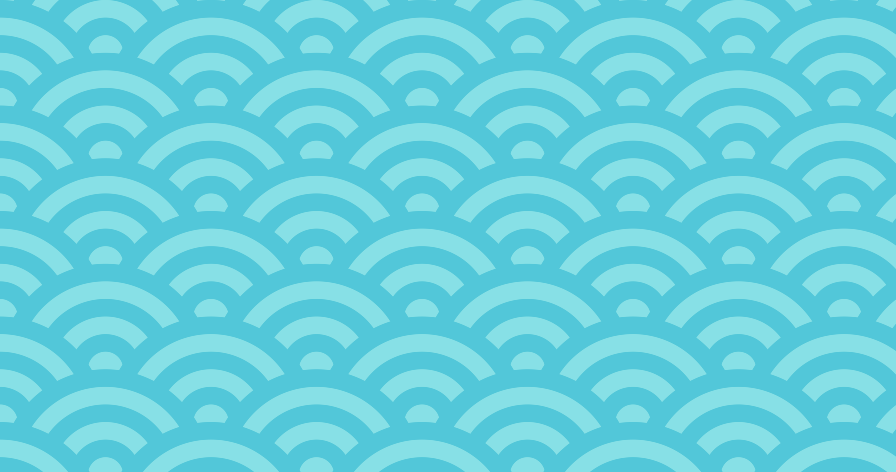
Write a Shadertoy shader that draws this pattern.

```glsl
// Overlapping wave scales: rows of discs with concentric bands, each row
// shifted half a period and painted over the row above it.
// A short loop composites only the few rows that can reach a point.

const float PERIOD = 0.2355;     // disc diameter, in canvas widths
const float ROW_STEP = 0.25;     // distance between rows, in periods
const float RADIUS = 0.5;        // disc radius, in periods
const float BANDS = 6.0;         // alternating bands per disc radius

const vec3 DEEP_AQUA = vec3(0.32, 0.78, 0.85);
const vec3 PALE_AQUA = vec3(0.53, 0.88, 0.90);

// Antialiased inside of a signed distance.
float fill(float dist, float pixel) {
    return 1.0 - smoothstep(-0.5 * pixel, 0.5 * pixel, dist);
}

// Offset from p to the nearest disc centre in the given row.
vec2 discOffset(vec2 p, float row) {
    float shift = 0.5 * mod(row, 2.0);
    return vec2(fract(p.x - shift + 0.5) - 0.5, p.y - row * ROW_STEP);
}

// Pale core and two pale arcs; the outermost band stays dark.
float paleBands(float r, float pixel) {
    float scale = BANDS / RADIUS;
    float n = clamp(r * scale, 0.5, BANDS - 0.5);
    float dist = abs(mod(n + 0.5, 2.0) - 1.0) - 0.5;
    return fill(dist, pixel * scale);
}

void mainImage(out vec4 fragColor, in vec2 fragCoord) {
    // Period units, measured rightward and downward from the top left.
    float pixel = 1.0 / (iResolution.x * PERIOD);
    vec2 p = vec2(fragCoord.x, iResolution.y - fragCoord.y) * pixel;

    // Paint from the back row to the front row.
    float firstRow = floor(p.y / ROW_STEP);
    vec3 color = DEEP_AQUA;
    for (int i = -1; i <= 3; i++) {
        float r = length(discOffset(p, firstRow + float(i)));
        vec3 disc = mix(DEEP_AQUA, PALE_AQUA, paleBands(r, pixel));
        color = mix(color, disc, fill(r - RADIUS, pixel));
    }
    fragColor = vec4(color, 1.0);
}
```
